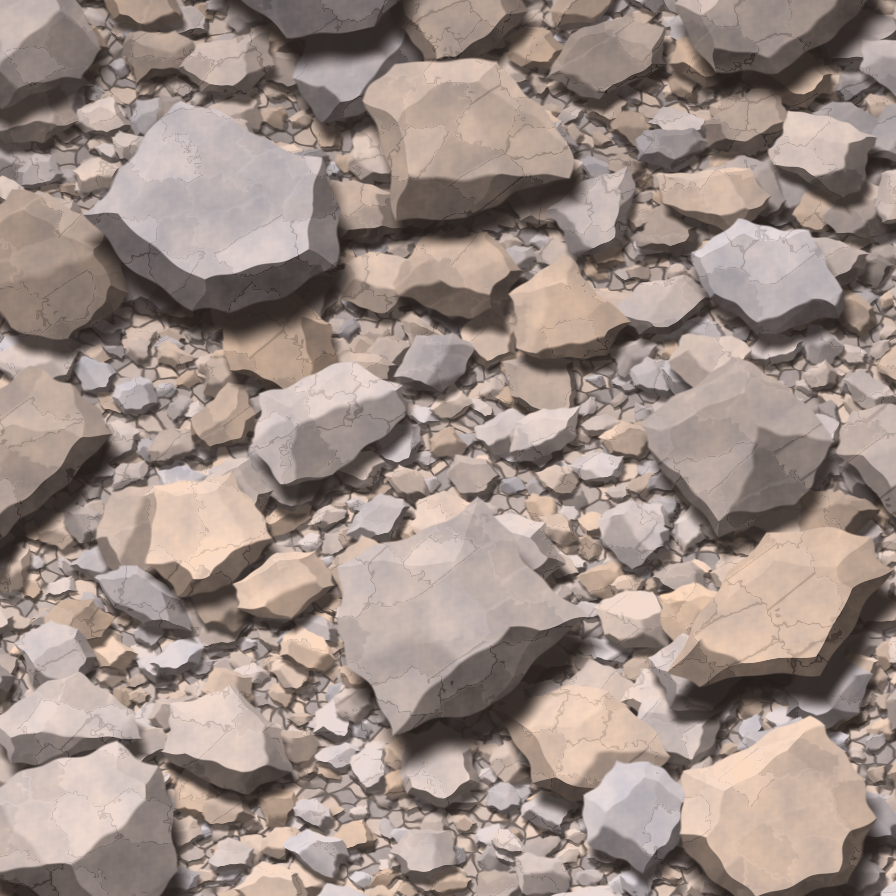
Reproduce this texture procedurally as a WebGL 1 fragment shader.

```glsl
precision highp float;
// Sunlit rubble slope: angular stones of five sizes heaped over fine gravel.
// Each stone is a random convex polyhedron, lit by its facets, that casts
// a shadow downhill; layered sines and cellular chips roughen the faces.
uniform vec2 u_resolution;

float hash(vec2 p) {
  vec3 q = fract(p.xyx * 0.1031);
  q += dot(q, q.yzx + 33.33);
  return fract((q.x + q.y) * q.z);
}

// Warped layered sines, roughly -1 to 1
float grain(vec2 p) {
  float sum = 0.0, amp = 0.42;
  p *= 22.0;
  for (int i = 0; i < 6; i++) {
    p = mat2(0.8, 0.6, -0.6, 0.8) * p * 1.75 + 3.1;
    sum += amp * sin(p.x + 1.8 * sin(p.y * 0.8));
    amp *= 0.76;
  }
  return sum;
}

// Cellular noise: x = distance to the cell border, y = random cell tone
vec2 chips(vec2 p) {
  vec2 cell = floor(p);
  float near = 9.0, next = 9.0, tone = 0.0;
  for (int j = -1; j <= 1; j++)
  for (int i = -1; i <= 1; i++) {
    vec2 c = cell + vec2(i, j);
    float d = length(c + vec2(hash(c), hash(c + 41.3)) - p);
    if (d < near) { next = near; near = d; tone = hash(c + 7.7); }
    else next = min(next, d);
  }
  return vec2(next - near, tone);
}

// Stone of about unit radius: x = outline distance, y = facet light
vec2 stone(vec2 p, float seed, mat2 toWorld, float blur) {
  vec3 sun = normalize(vec3(-0.28, 0.75, 0.62));
  p += 0.035 * sin(p.yx * 6.0 + seed * 40.0) + 0.015 * sin(p.yx * 17.0 + seed * 90.0);
  vec2 tilt = 0.5 * vec2(hash(vec2(seed * 71.0, 3.0)), hash(vec2(seed * 53.0, 8.0))) - 0.25;
  float height = 0.36 + dot(p, tilt);
  float light = dot(normalize(vec3(-tilt, 1.0)), sun);
  float outline = -9.0;
  for (int i = 0; i < 7; i++) {
    float k = float(i), h = hash(vec2(seed * 91.7, k)), g = hash(vec2(k + 19.0, seed * 63.1));
    float angle = (k + 0.75 * h) * 0.8976 + seed * 6.2832;
    vec2 dir = vec2(cos(angle), sin(angle));
    float d = dot(p, dir) - 0.64 - 0.34 * g;
    float slope = mix(0.4, 2.4, hash(vec2(seed * 37.0, k + 5.0)));
    float plane = -d * slope;
    float facet = dot(normalize(vec3(toWorld * dir * slope, 1.0)), sun);
    light = mix(light, facet, smoothstep(-blur, blur, height - plane));
    height = min(height, plane);
    outline = max(outline, d);
  }
  return vec2(outline, light);
}

vec3 rockColour(float tone, float warmth) {
  vec3 c = mix(vec3(0.13, 0.105, 0.095), vec3(0.88, 0.80, 0.76), clamp(tone, 0.0, 1.08));
  return c + (warmth - 0.5) * vec3(0.05, 0.0, -0.06) * tone;
}

void main() {
  vec2 uv = gl_FragCoord.xy / min(u_resolution.x, u_resolution.y);
  float pixel = 1.0 / min(u_resolution.x, u_resolution.y);
  float slopeTone = mix(1.06, 0.9, smoothstep(0.2, 1.0, uv.y));

  // Gravel floor
  vec2 gravel = chips(uv * vec2(46.0, 60.0) + 0.3 * grain(uv * 0.5));
  float floorTone = mix(0.4, 0.7 + 0.28 * gravel.y, smoothstep(0.0, 0.25, gravel.x));
  vec3 colour = rockColour(floorTone * slopeTone + 0.06 * grain(uv), gravel.y);

  // Stones, from pebbles to boulders; upper rows lie behind lower rows
  for (int layer = 0; layer < 5; layer++) {
    float level = float(layer);
    float scale = 34.0 * pow(0.58, level);
    vec2 grid = uv * scale + level * 3.37;
    for (int j = 1; j >= -1; j--)
    for (int i = -1; i <= 1; i++) {
      vec2 cell = floor(grid) + vec2(i, j);
      vec2 id = cell + level * 17.3;
      float seed = hash(id);
      if (hash(id + 57.1) > 1.0 - 0.17 * level) continue;

      vec2 centre = cell + 0.5 + 0.7 * (vec2(hash(id + 11.9), hash(id + 23.7)) - 0.5);
      float radius = mix(0.44, 0.72, hash(id + 31.3));
      vec2 offset = (grid - centre) / radius;
      if (dot(offset, offset) > 2.6) continue;

      float turn = 1.3 * (hash(id + 67.0) - 0.5), c = cos(turn), s = sin(turn);
      vec2 squash = vec2(1.0, mix(1.05, 1.75, hash(id + 83.0)));
      mat2 toWorld = mat2(c, s, -s, c);
      vec2 p = (offset * toWorld) * squash;
      float soft = max(0.0018, pixel) * scale / radius;

      vec2 shadowP = ((offset - vec2(0.07, -0.2)) * toWorld) * squash;
      float shade = 1.0 - smoothstep(-0.1, 0.1, stone(shadowP, seed, toWorld, soft).x);
      colour = mix(colour, vec3(0.14, 0.115, 0.105), shade * mix(0.5, 0.9, level / 4.0));

      vec2 body = stone(p, seed, toWorld, soft * 1.5);
      if (body.x < soft) {
        vec2 local = uv + seed * 7.0;
        float rough = grain(local);
        vec2 chip = chips(local * vec2(17.0, 22.0) + 0.22 * rough);
        float tone = mix(0.27, 0.97, smoothstep(-0.25, 0.85, body.y));
        tone *= mix(0.84, 1.1, hash(id + 97.0)) * slopeTone;
        tone += 0.055 * rough + 0.14 * (chip.y - 0.5) * smoothstep(0.0, 0.12, chip.x);
        tone -= 0.12 * step(0.6, chip.y) * (1.0 - smoothstep(0.01, 0.06, chip.x));
        vec3 face = rockColour(tone, hash(id + 45.0) * 1.8 - 0.4 + 0.25 * rough);
        colour = mix(colour, face, 1.0 - smoothstep(-soft, soft, body.x));
      }
    }
  }
  gl_FragColor = vec4(colour, 1.0);
}
```
